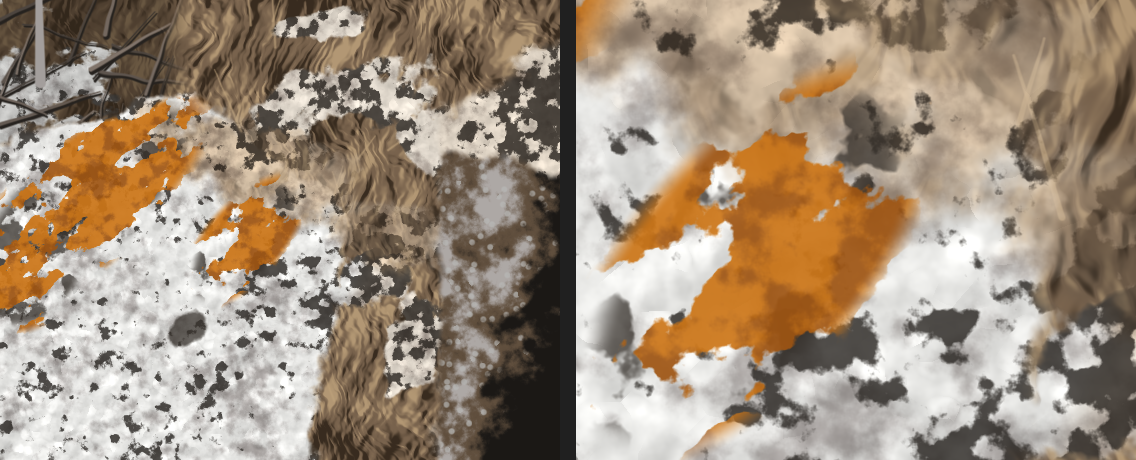
Left: the whole. Right: its middle third, enlarged.
A Shadertoy shader for this texture:

```glsl
const vec3 PALE = vec3(.90, .90, .89), SHADE = vec3(.64, .62, .61);
const vec3 SAND = vec3(.90, .78, .64), DARK = vec3(.15, .135, .12);
const vec3 SOIL = vec3(.22, .17, .12), GRASS = vec3(.47, .385, .30);
const vec3 STRAW = vec3(.74, .63, .48), TWIG = vec3(.40, .36, .33);
const vec3 LICHEN = vec3(.80, .46, .09), RUST = vec3(.62, .33, .07);
const float ROUGHNESS = 1.3;
const int TWIGS = 26, STRAWS = 30;

float ramp(float a, float b, float x) {
  float t = clamp((x - a) / (b - a), 0., 1.);
  return t * t * (3. - 2. * t);
}
float hash(vec2 p) {
  vec3 q = fract(p.xyx * .1031);
  q += dot(q, q.yzx + 33.33);
  return fract((q.x + q.y) * q.z);
}
float noise(vec2 p) {
  vec2 i = floor(p), f = fract(p);
  f = f * f * (3. - 2. * f);
  return mix(mix(hash(i), hash(i + vec2(1, 0)), f.x),
             mix(hash(i + vec2(0, 1)), hash(i + 1.), f.x), f.y);
}
mat2 rot(float a) { return mat2(cos(a), -sin(a), sin(a), cos(a)); }
float fbm(vec2 p) {
  float sum = 0., amp = .52;
  for (int i = 0; i < 5; i++, amp *= .5) {
    sum += amp * noise(p);
    p = rot(.6) * p * 2.03 + 17.;
  }
  return sum;
}
// Tilted ellipse: 1 at its centre, 0 at its rim
float blob(vec2 p, float x, float y, float rx, float ry, float a) {
  return 1. - length(rot(a) * (p - vec2(x, y)) / vec2(rx, ry));
}
// Tapering line from a, with angle and length
float stroke(vec2 p, vec2 a, float angle, float len, float w) {
  vec2 q = rot(angle) * (p - a);
  float t = clamp(q.x / len, 0., 1.), px = 1.2 / iResolution.y;
  return ramp(px, -px, length(q - vec2(t * len, 0)) - w * (1. - .6 * t));
}
// Distance to the nearest scattered point, and its random value
vec2 cells(vec2 p) {
  vec2 best = vec2(9, 0);
  for (int k = 0; k < 9; k++) {
    vec2 g = floor(p) + vec2(k % 3 - 1, k / 3 - 1);
    float d = length(g + vec2(hash(g), hash(g + 71.)) - p);
    if (d < best.x) best = vec2(d, hash(g + 37.));
  }
  return best;
}
vec3 grassColor(vec2 p) {
  float tone = 1.7 * (fbm(p * 8. + 3.) - .5) * .8 - .35;
  vec2 bend = .05 * vec2(fbm(p * 5.), fbm(p * 5. + 40.));
  for (float k = 0.; k < 4.; k++) {
    vec2 q = rot(.95 + .33 * k) * (p + bend * (1. + k));
    tone += .43 * noise(q * vec2(9. + 3. * k, 105. + 25. * k) + k * 31.);
  }
  vec3 c = mix(SOIL, GRASS, ramp(.1, .5, tone));
  c = mix(c, STRAW, .85 * ramp(.5, .95, tone));
  for (int i = 0; i < STRAWS; i++) {
    vec2 s = vec2(i, 5), a = vec2(.4 + .75 * hash(s), 1.05 * hash(s + 9.));
    c = mix(c, STRAW, .7 * stroke(p + bend * .3, a, .5 + 1.7 * hash(s + 23.), .04 + .09 * hash(s + 3.), .0024));
  }
  return c;
}
vec3 rockColor(vec2 p, float pitting) {
  float broad = fbm(p * 11. + 7.);
  vec2 pebble = cells(p * 42. + 2. * broad);
  vec3 c = mix(SHADE, PALE, ramp(.24, .56, fbm(p * 42.) * .6 + broad * .4));
  c += .15 * (pebble.y - .4) * ramp(.6, .25, pebble.x);
  c += .45 * (fbm(p * 16.) - fbm(p * 16. + vec2(-.12, .16)));
  float pits = fbm(p * 44. + 30.) + .5 * fbm(p * 7. + 60.) - .25 + pitting;
  return mix(c, DARK, .8 * ramp(.58, .70, pits));
}
vec3 cliffColor(vec2 p) {
  float light = fbm(p * 13. + 4.) * .6 + fbm(p * 40.) * .4 + .05;
  light -= .5 * ramp(.97, 1.21, p.x - .16 * p.y) + .12 * ramp(.35, 0., p.y);
  vec3 c = mix(DARK * .7, GRASS * .8, ramp(.2, .42, light));
  c = mix(c, SHADE * 1.06, ramp(.42, .62, light));
  vec2 spot = cells(p * 48.);
  return mix(c, PALE * .8, .7 * ramp(.42, .2, spot.x) * step(.7, spot.y) * ramp(.25, .45, light));
}
// Twigs and a post over broken stone
vec3 thicketColor(vec2 p, vec3 grass) {
  vec3 c = mix(SOIL * .8, grass, .45);
  float stone = fbm(p * vec2(13, 17) + 12.) - .65 * ramp(.12, .4, p.x);
  c = mix(c, rockColor(p, .06) * .85, ramp(.42, .52, stone));
  for (int i = 0; i < TWIGS; i++) {
    vec2 s = vec2(i, 91), a = vec2(.42 * hash(s) - .08, .64 + .34 * hash(s + 4.));
    vec2 q = p + .012 * (noise(p * 22. + s) - .5);
    float angle = 2. * hash(s + 8.) - .5, len = .1 + .16 * hash(s + 2.), w = .002 + .005 * hash(s + 6.);
    c = mix(c, DARK, stroke(q + vec2(-.003, .005), a, angle, len, w));
    c = mix(c, TWIG * (.5 + .8 * hash(s + 1.)), stroke(q, a, angle, len, w * .7));
  }
  return mix(c, SHADE, stroke(p, vec2(.088, .82), 1.59, .3, .012));
}
void mainImage(out vec4 fragColor, in vec2 fragCoord) {
  vec2 p = fragCoord / iResolution.y;
  vec2 w = p + .05 * (vec2(fbm(p * 9.), fbm(p * 9. + 20.)) - .5);
  float rough = (fbm(p * 17. + 50.) - .5) * ROUGHNESS, ridge = .675 + .32 * p.x - w.y;
  vec3 c = grassColor(p);
  c = mix(c, thicketColor(p, c), ramp(.43, .35, w.x) * ramp(.01, -.01, ridge));
  // Broad slab and smaller boulders
  float slab = min(ridge, min(.9 - .65 * w.x - .76 * w.y, .69 + .08 * ramp(.2, .45, p.y) - w.x));
  float stones = max(blob(w, .73, .785, .20, .065, .2), blob(w, .69, .945, .095, .034, .1));
  stones = max(stones, max(blob(w, .93, .68, .062, .072, .5), blob(w, .9, .25, .06, .11, -.45)));
  stones = max(stones, blob(w, .8, .41, .09, .065, -.3));
  float mask = max(ramp(-.012, .014, slab + .06 * rough), ramp(-.07, .12, stones + rough));
  float dust = max(blob(w, .56, .64, .24, .11, -.35), blob(w, .84, .49, .17, .075, -.2));
  dust = ramp(-.2, .5, dust + rough);
  vec3 rock = rockColor(p, .1 * ramp(.05, -.02, slab) - .02);
  rock *= mix(vec3(1), SAND, .75 * max(dust, .4 * ramp(0., -.05, slab)));
  c = mix(c, rock, max(mask, .55 * dust) * (1. - .5 * dust * ramp(.48, .62, fbm(p * 14. + 80.))));
  // Speckled slope above a dark cliff
  float slope = min(w.x - .97, .074 + .7 * w.x - w.y);
  c = mix(c, rockColor(p, .11) * mix(vec3(1), SAND, .4), ramp(-.02, .025, slope + .09 * rough));
  float cliff = min(p.x - .955, .66 - w.y - .25 * max(p.x - 1.08, 0.));
  c = mix(c, cliffColor(p), ramp(-.008, .012, cliff + .02 * rough));
  // Orange lichen with dark stains
  float drift = max(blob(p, .17, .55, .34, .13, .72), blob(p, .53, .475, .17, .08, .85));
  drift = max(drift, blob(p, .07, .39, .13, .09, .7));
  float growth = fbm(rot(.65) * p * vec2(13, 23) + 33.) + .35 * fbm(p * 45. + 9.);
  growth += .3 * clamp(drift, -1., .6) - .735;
  float onSlab = ramp(0., .02, slab), stain = ramp(0., .25, drift) * ramp(.56, .64, fbm(p * 21. + 15.));
  stain = max(stain, ramp(0., .3, blob(w, .405, .285, .05, .03, .3) + rough));
  c = mix(c, DARK * 1.4, .75 * stain * onSlab);
  vec3 orange = mix(RUST, LICHEN, ramp(.3, .55, fbm(p * 38. + 5.)));
  c = mix(c, orange, .92 * ramp(0., .045, growth) * ramp(-.15, .1, drift) * onSlab);
  fragColor = vec4(clamp(c, 0., 1.), 1);
}
```
